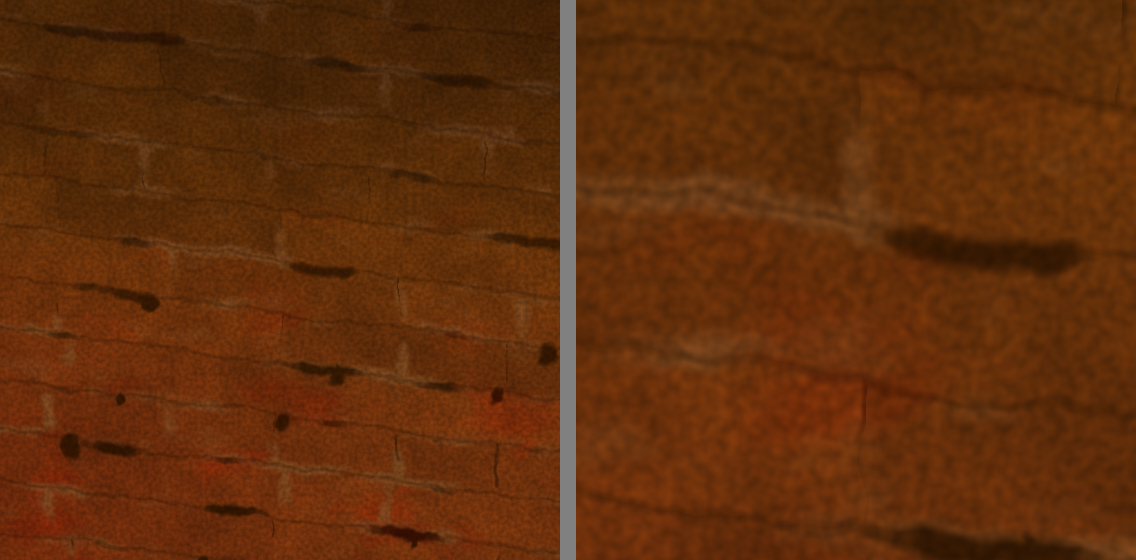
Left: the whole. Right: its middle third, enlarged.
This texture is drawn by a Shadertoy shader. Its source:

```glsl
// Dim, weathered brick wall: sloping courses, smeared pale mortar and dark broken joints.

float hash(vec2 p) {
    return fract(sin(dot(p, vec2(127.1, 311.7))) * 43758.55);
}

// Gradient noise, roughly -0.7 to 0.7
float noise(vec2 p) {
    vec2 i = floor(p), f = fract(p), u = f * f * f * (f * (f * 6.0 - 15.0) + 10.0);
    vec4 d;
    for (int k = 0; k < 4; k++) {
        vec2 corner = vec2(k & 1, k >> 1);
        float angle = 6.2832 * hash(i + corner);
        d[k] = dot(vec2(cos(angle), sin(angle)), f - corner);
    }
    return mix(mix(d.x, d.y, u.x), mix(d.z, d.w, u.x), u.y);
}

float fbm(vec2 p) {
    float sum = 0.0, amp = 0.7;
    for (int i = 0; i < 4; i++) {
        sum += amp * noise(p);
        p = mat2(1.6, 1.2, -1.2, 1.6) * p + 7.3;
        amp *= 0.5;
    }
    return sum;
}

void mainImage(out vec4 fragColor, in vec2 fragCoord) {
    vec2 p = fragCoord / iResolution.y;
    float low = 1.0 - smoothstep(0.1, 0.75, p.y);

    // Uneven courses falling to the right
    vec2 w = p + 0.016 * vec2(fbm(p * 8.0), fbm(p * 8.0 + 31.0))
               + 0.005 * vec2(noise(p * 45.0), noise(p * 45.0 + 17.0));
    float r = (0.965 - w.y - 0.13 * w.x) / 0.0915;
    float row = floor(r);
    float c = (w.x - mix(0.28, 0.09, mod(row, 2.0))) / 0.4 + 0.16 * (hash(vec2(row, 4.0)) - 0.5);
    vec2 brick = vec2(floor(c), row);

    // Distances to bed and head joints; some bricks are split into headers
    float joint = floor(r + 0.5);
    float bed = (r - joint) * 0.0915;
    float head = (0.5 - abs(fract(c) - 0.5)) * 0.4;
    if (hash(brick + 9.0) > 0.6) head = min(head, abs(fract(c) - 0.55) * 0.4);
    float edge = min(abs(bed), head);

    // Brick body: tone per brick, blotches, redder towards the bottom left
    vec3 col = mix(vec3(0.365, 0.185, 0.03), vec3(0.425, 0.185, 0.045), low);
    col = mix(col, vec3(0.43, 0.15, 0.04), 0.6 * low * (1.0 - smoothstep(0.0, 0.8, p.x)));
    col *= 0.95 + 0.14 * hash(brick);
    col *= 1.0 + 0.2 * fbm(p * 7.0) + 0.14 * fbm(p * 28.0);
    float redness = smoothstep(0.05, 0.45, fbm(p * vec2(5.0, 9.0) + 50.0));
    col = mix(col, col * vec3(1.08, 0.82, 0.7), redness * (0.3 + 0.6 * low));

    // Pale mortar, smeared and partly lost
    float spread = 0.011 + 0.012 * fbm(p * 14.0 + 3.0);
    float mortar = 1.0 - smoothstep(0.3 * spread, spread + 0.006, edge);
    mortar *= smoothstep(-0.12, 0.3, fbm(p * vec2(6.0, 10.0) + 12.0));
    float smear = 0.35 * smoothstep(0.15, 0.5, fbm(p * vec2(9.0, 16.0) + 70.0));
    col = mix(col, vec3(0.47, 0.28, 0.125), 0.8 * max(mortar, smear));

    // Dark gaps in stretches of the bed joints, thin cracks in a few head joints
    float gap = smoothstep(0.02, 0.4, noise(vec2(p.x * 6.0, joint * 3.37 + 0.4)) + 0.25 * fbm(p * 22.0));
    float thick = 0.003 + 0.012 * gap;
    float crack = gap * (1.0 - smoothstep(0.25 * thick, thick, abs(bed - 0.003)));
    float split = step(0.55, hash(brick + 23.0)) * (1.0 - smoothstep(0.001, 0.005, head));
    crack = max(crack, 0.6 * split * smoothstep(-0.1, 0.2, fbm(p * 12.0 + 5.0)));
    float faint = 0.28 * (1.0 - smoothstep(0.0, 0.006, abs(bed)));
    crack = max(crack * (0.72 + 0.25 * low), faint);

    // Crumbled pits beside the lower joints
    for (int i = 0; i < 9; i++) {
        float n = float(i), k = 5.0 + mod(n, 6.0);
        float x = fract(0.27 + n * 0.618);
        vec2 pit = vec2(x, 0.965 - 0.0915 * k - 0.13 * x - 0.012);
        float size = 0.011 + 0.012 * hash(vec2(n, 8.0));
        float reach = length((w - pit) * vec2(1.0, 0.8)) + 0.012 * fbm(p * 30.0);
        crack = max(crack, 0.9 * (1.0 - smoothstep(0.45 * size, size, reach)));
    }
    vec3 gapColor = mix(vec3(0.17, 0.075, 0.0), vec3(0.2, 0.045, 0.0), redness);
    col = mix(col, gapColor, crack);

    // Light fades towards the top, most of all at the right
    float shade = smoothstep(0.5, 1.05, p.y) * (0.22 + 0.16 * p.x);
    col *= 1.0 - shade;

    // Fine grain
    col *= 1.0 + 0.22 * noise(p * 125.0) + 0.1 * noise(p * 210.0 + 40.0);
    fragColor = vec4(clamp(col, 0.0, 1.0), 1.0);
}
```
